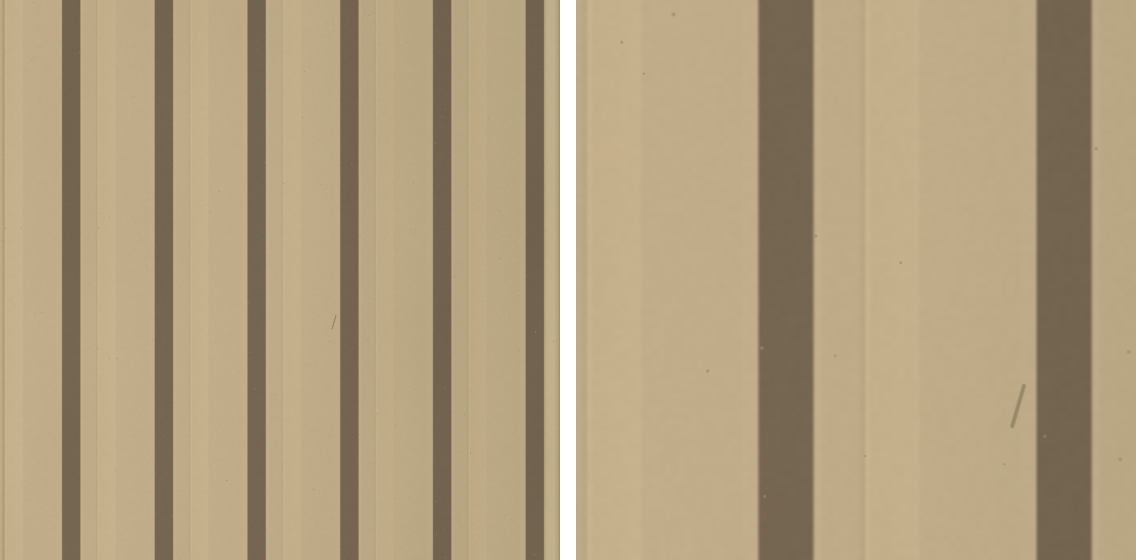
Left, the full canvas; right, a detail of the centre.
Write a three.js fragment shader that draws this texture.

```glsl
// Ribbed beige metal siding: six dark vertical grooves with pale ridges, faint tone drift and specks.
varying vec2 vUv;

// Layout, in canvas units
const float PITCH = 0.1656;
const float GROOVE_START = 0.1107;
const float GROOVE_WIDTH = 0.0328;
const float RIDGE_START = 0.0640;   // from the groove's left edge
const float RIDGE_WIDTH = 0.0318;
const float EDGE_SOFT = 0.0016;

// Colours
const vec3 PANEL_WARM = vec3(0.760, 0.677, 0.540);
const vec3 PANEL_COOL = vec3(0.712, 0.645, 0.506);
const vec3 GROOVE_WARM = vec3(0.458, 0.398, 0.318);
const vec3 GROOVE_COOL = vec3(0.432, 0.378, 0.300);
const vec3 RIDGE = vec3(0.778, 0.700, 0.550);
const vec3 SPECK = vec3(0.600, 0.540, 0.440);
const vec3 SCRATCH = vec3(0.480, 0.450, 0.330);

// Wear
const float GRAIN = 0.010;
const float MOTTLE = 0.010;
const float SPECK_CELLS = 60.0;
const float SPECK_CHANCE = 0.035;
const vec2 SCRATCH_LOW = vec2(0.593, 0.413);
const vec2 SCRATCH_HIGH = vec2(0.600, 0.437);

float hash(vec2 p) {
  vec3 q = fract(vec3(p.xyx) * 0.1031);
  q += dot(q, q.yzx + 33.33);
  return fract((q.x + q.y) * q.z);
}

float noise(vec2 p) {
  vec2 i = floor(p);
  vec2 f = fract(p);
  f = f * f * (3.0 - 2.0 * f);
  float low = mix(hash(i), hash(i + vec2(1.0, 0.0)), f.x);
  float high = mix(hash(i + vec2(0.0, 1.0)), hash(i + vec2(1.0, 1.0)), f.x);
  return mix(low, high, f.y);
}

// Soft band covering [start, start + width]
float band(float x, float start, float width) {
  return smoothstep(start - EDGE_SOFT, start + EDGE_SOFT, x)
       * (1.0 - smoothstep(start + width - EDGE_SOFT, start + width + EDGE_SOFT, x));
}

// Thin line of given half-width
float line(float x, float center, float halfWidth) {
  return 1.0 - smoothstep(0.0, halfWidth, abs(x - center));
}

float segmentDistance(vec2 p, vec2 a, vec2 b) {
  vec2 ab = b - a;
  return length(p - a - ab * clamp(dot(p - a, ab) / dot(ab, ab), 0.0, 1.0));
}

// Sparse round dots, at most one per cell
float specks(vec2 p) {
  vec2 cell = floor(p * SPECK_CELLS);
  vec2 center = 0.25 + 0.5 * vec2(hash(cell + 17.0), hash(cell + 53.0));
  float radius = mix(0.05, 0.10, hash(cell + 91.0));
  float dotMask = 1.0 - smoothstep(radius * 0.4, radius, length(fract(p * SPECK_CELLS) - center));
  return dotMask * step(hash(cell), SPECK_CHANCE);
}

void main() {
  // Position in the repeat, centred so the groove's soft edge does not wrap
  float shifted = vUv.x - GROOVE_START + 0.01;
  float rib = floor(shifted / PITCH);
  float x = shifted - rib * PITCH - 0.01;

  // Panel tone drifts to the right and differs a little per rib
  float cool = smoothstep(0.40, 0.82, vUv.x) * 0.62;
  cool += 0.12 * smoothstep(0.55, 1.0, vUv.y) + 0.10 * (hash(vec2(rib, 7.0)) - 0.5);
  float shoulder = band(x, GROOVE_WIDTH, RIDGE_START - GROOVE_WIDTH);
  float towardGroove = smoothstep(RIDGE_START + RIDGE_WIDTH, PITCH, x);
  cool += 0.25 * shoulder + 0.15 * towardGroove;
  vec3 color = mix(PANEL_WARM, PANEL_COOL, clamp(cool, 0.0, 1.0));

  // Raised ridge, lit at its left lip and brighter to the right
  float ridge = band(x, RIDGE_START, RIDGE_WIDTH);
  float across = clamp((x - RIDGE_START) / RIDGE_WIDTH, 0.0, 1.0);
  color = mix(color, RIDGE - 0.045 * cool, ridge * mix(0.45, 0.85, across));
  color += 0.016 * line(x, RIDGE_START + 0.001, 0.003);
  color -= 0.018 * line(x, RIDGE_START - 0.002, 0.003);

  // Dark groove with a slightly lighter right rim
  float groove = band(x, 0.0, GROOVE_WIDTH);
  vec3 grooveColor = mix(GROOVE_WARM, GROOVE_COOL, smoothstep(0.5, 0.9, vUv.x) * 0.6 + 0.3 * vUv.y);
  color = mix(color, grooveColor, groove);
  color += 0.014 * line(x, GROOVE_WIDTH + 0.003, 0.003);

  // Folded lips at the two sides of the sheet
  color -= 0.05 * line(vUv.x, 0.006, 0.004) + 0.08 * line(vUv.x, 1.0, 0.005);
  color += 0.04 * band(vUv.x, 0.976, 0.016);

  // Mottle, grain, specks and one scratch
  color += MOTTLE * (noise(vUv * vec2(9.0, 5.0)) - 0.5);
  color += GRAIN * (noise(vUv * 260.0) - 0.5);
  color = mix(color, SPECK, 0.6 * specks(vUv));
  float scratch = 1.0 - smoothstep(0.0004, 0.0018, segmentDistance(vUv, SCRATCH_LOW, SCRATCH_HIGH));
  color = mix(color, SCRATCH, 0.6 * scratch);

  gl_FragColor = vec4(color, 1.0);
}
```
